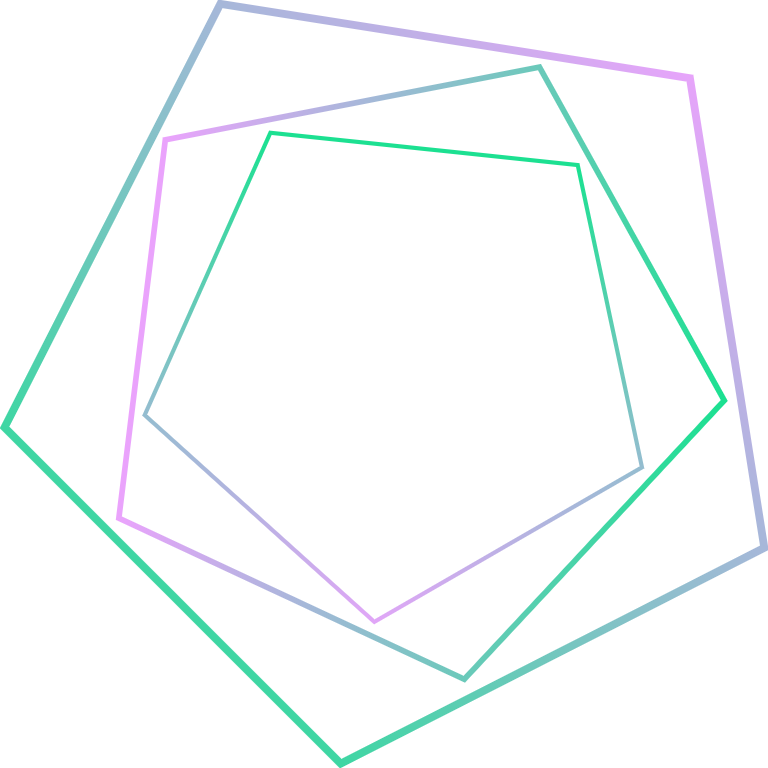
A Shadertoy shader for this background:

```glsl
// Three nested, rotated pentagon outlines with green-to-pink gradients on white.

const float TAU = 6.2831853;
const float SIDES = 5.0;
const vec3 PAPER = vec3(1.0);
const vec3 GREEN = vec3(0.11, 0.88, 0.57);
const vec3 PINK = vec3(0.92, 0.64, 0.99);

vec2 direction(float angle) {
    return vec2(cos(angle), sin(angle));
}

// Distance to the sides of a regular polygon with one corner at the given
// angle; level sets keep sharp corners, so strokes get mitred joins.
float polygonDistance(vec2 p, float radius, float cornerAngle) {
    float sector = TAU / SIDES;
    float a = atan(p.y, p.x) - cornerAngle;
    float fromSideCentre = mod(a, sector) - 0.5 * sector;
    return length(p) * cos(fromSideCentre) - radius * cos(0.5 * sector);
}

// Colour at p for a ramp along an axis: mid is its value at the centre.
vec3 rampColour(vec2 p, float axisAngle, float mid, float slope) {
    float t = mid + slope * dot(p, direction(axisAngle));
    return mix(GREEN, PINK, clamp(t, 0.0, 1.0));
}

// Paints one outline over the base colour.
vec3 paintOutline(vec3 base, vec2 p, float radius, float cornerAngle,
                  float halfWidth, vec3 ink, float pixel) {
    float d = abs(polygonDistance(p, radius, cornerAngle)) - halfWidth;
    float coverage = clamp(0.5 - d / pixel, 0.0, 1.0);
    return mix(base, ink, coverage);
}

void mainImage(out vec4 fragColor, in vec2 fragCoord) {
    float pixel = 1.0 / min(iResolution.x, iResolution.y);
    vec2 uv = (fragCoord - 0.5 * iResolution.xy) * pixel + 0.5;
    vec3 colour = PAPER;

    // Outer pentagon: ramp rises to the upper right
    vec2 p = uv - vec2(0.526, 0.5258);
    vec3 ink = rampColour(p, radians(45.0), 0.53, 0.85);
    colour = paintOutline(colour, p, 0.5266, radians(45.0), 0.0051, ink, pixel);

    // Middle pentagon: ramp rises to the left
    p = uv - vec2(0.524, 0.530);
    ink = rampColour(p, radians(173.0), 0.55, 1.31);
    colour = paintOutline(colour, p, 0.4222, radians(-7.0), 0.0037, ink, pixel);

    // Inner pentagon: ramp rises downwards
    p = uv - vec2(0.5232, 0.5307);
    ink = rampColour(p, radians(-96.0), 0.42, 1.55);
    colour = paintOutline(colour, p, 0.3423, radians(48.0), 0.0027, ink, pixel);

    fragColor = vec4(colour, 1.0);
}
```
